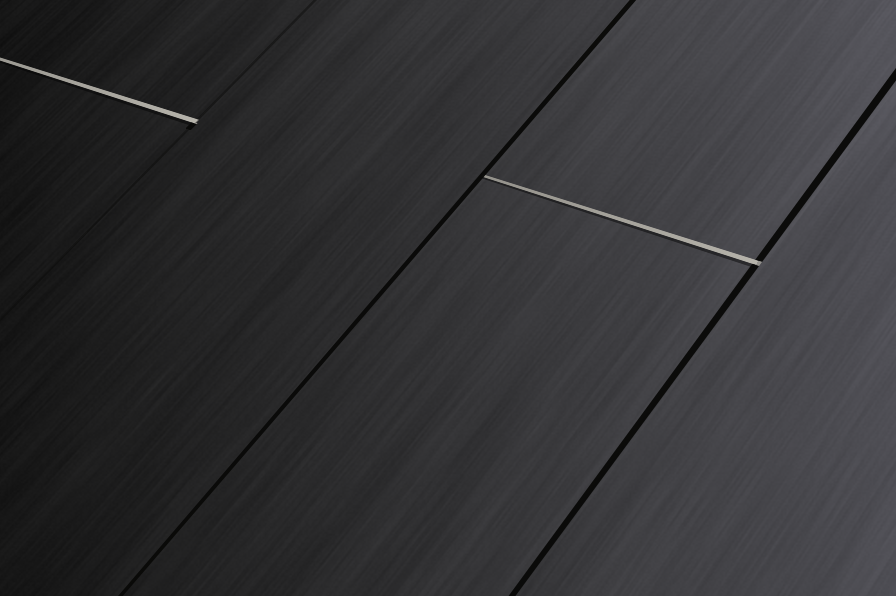
A Shadertoy shader for this texture:

```glsl
// Dark wooden floor planks seen at an angle, with black long seams and pale end joints.
// A perspective lane coordinate numbers the planks; stretched noise along each lane
// makes the grain, and a sideways light gradient brightens the floor to the right.

const float PLANK_LENGTH = 3.0;
const vec3 SEAM_COLOR = vec3(0.035, 0.035, 0.030);
const vec3 JOINT_COLOR = vec3(0.66, 0.65, 0.62);

float hash(vec2 p) {
    return fract(sin(dot(p, vec2(127.1, 311.7))) * 43758.5453);
}

float noise(vec2 p) {
    vec2 i = floor(p), f = fract(p);
    f = f * f * (3.0 - 2.0 * f);
    float low = mix(hash(i), hash(i + vec2(1.0, 0.0)), f.x);
    float high = mix(hash(i + vec2(0.0, 1.0)), hash(i + vec2(1.0)), f.x);
    return mix(low, high, f.y);
}

// Antialiased band of the given half width around distance zero
float band(float d, float halfWidth, float pixel) {
    return 1.0 - smoothstep(halfWidth - pixel, halfWidth + pixel, abs(d));
}

// Width of one plank, measured horizontally at height y
float laneWidth(float y) {
    return mix(0.657, 0.533, y);
}

float laneCoord(vec2 p) {
    return (p.x - mix(-0.455, 0.529, p.y)) / laneWidth(p.y);
}

// Position along a plank, zero at an end joint; alternate lanes are staggered
float alongPlank(vec2 p, float lane) {
    float stagger = 0.5 * PLANK_LENGTH * (1.0 - mod(lane, 2.0));
    return p.y + 0.318 * p.x - 0.932 - 0.031 * lane + stagger;
}

float jointDistance(float along) {
    return along - PLANK_LENGTH * floor(along / PLANK_LENGTH + 0.5);
}

// Soft figure plus fine streaks, running lengthwise
float woodGrain(float across, float along, float seed) {
    float warp = 0.12 * noise(vec2(across * 2.0, along * 2.5) + seed);
    float figure = noise(vec2((across + warp) * 9.0, along * 1.3) + seed) - 0.5;
    float streak = noise(vec2(across * 55.0, along * 4.0) + seed) - 0.5;
    float fiber = noise(vec2(across * 130.0, along * 12.0) + seed) - 0.5;
    return 0.026 * figure + 0.018 * streak + 0.024 * fiber;
}

void mainImage(out vec4 fragColor, in vec2 fragCoord) {
    float pixel = 0.6 / iResolution.y;
    vec2 p = fragCoord / iResolution.y;
    float light = fragCoord.x / iResolution.x;

    float across = laneCoord(p);
    float lane = floor(across);
    float along = alongPlank(p, lane);
    float joint = jointDistance(along);
    float seed = 37.0 * hash(vec2(lane, floor(along / PLANK_LENGTH)));

    // Plank surface: light gradient, slight plank variation, grain and speckle
    float tone = 0.085 + 0.235 * light + 0.025 * (p.y - 0.5) * light;
    tone += 0.012 * (hash(vec2(seed, 4.0)) - 0.5);
    tone += woodGrain(across, along, seed);
    tone += 0.012 * (noise(p * 330.0) - 0.5);
    vec3 color = tone * mix(vec3(1.0), vec3(1.0, 0.995, 1.075), light);

    // End joint: pale edge widening to the right, with a dark lip below
    float inLane = fract(across);
    float jointHalf = mix(0.0022, 0.0042, inLane);
    float lip = band(joint + 1.6 * jointHalf, 0.8 * jointHalf, pixel);
    color *= 1.0 - 0.45 * lip;
    vec3 jointColor = JOINT_COLOR * mix(0.88, 1.08, inLane);
    color = mix(color, jointColor, band(joint, jointHalf, pixel));

    // Long seam: wider and deeper toward the right, with a faint bevel
    float seamIndex = floor(across + 0.5);
    float seamDistance = (across - seamIndex) * laneWidth(p.y) * 0.77;
    float seamHalf = clamp(0.0020 + 0.0018 * seamIndex, 0.0015, 0.0065);
    seamHalf *= mix(0.8, 1.1, p.y);
    float depth = mix(0.45, 0.97, clamp(seamIndex, 0.0, 1.0));
    color += 0.018 * light * band(seamDistance - 1.7 * seamHalf, 0.5 * seamHalf, pixel);

    // Open notch where an end joint runs into the seam
    float leftJoint = jointDistance(alongPlank(p, seamIndex - 1.0));
    float notch = band(leftJoint + 0.010, 0.008, pixel);
    depth = max(depth, 0.95 * notch);
    seamHalf = max(seamHalf, 0.0045 * notch);
    float uncovered = 1.0 - band(leftJoint, 0.0042, pixel);
    float seam = band(seamDistance, seamHalf, pixel);
    color = mix(color, SEAM_COLOR, seam * depth * uncovered);
    float jointTip = seam * (1.0 - uncovered) * step(0.0, seamDistance);
    color = mix(color, JOINT_COLOR, 0.8 * jointTip);

    fragColor = vec4(clamp(color, 0.0, 1.0), 1.0);
}
```
